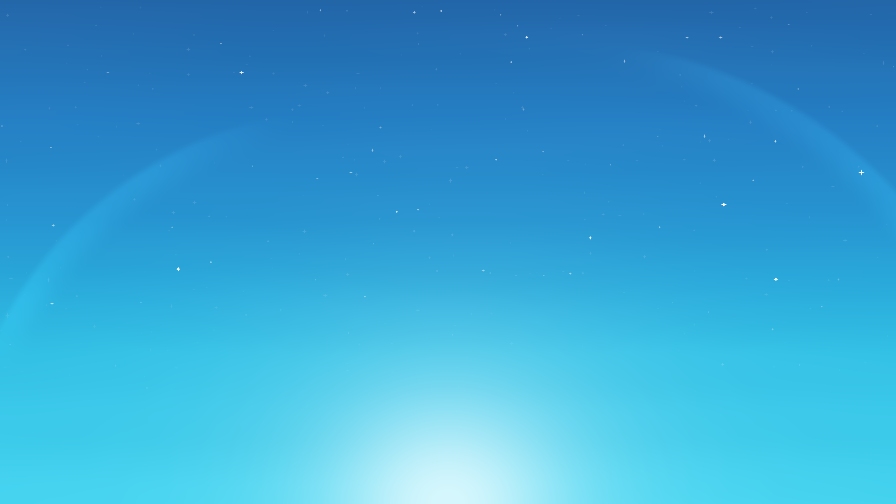
Give the GLSL for this background, as a Shadertoy shader.

```glsl
#define GLOW_COLOR vec3(0.94, 0.99, 1.0)
#define CORE_SIZE 0.22
#define HALO_SIZE 0.40
#define CORE_GAIN 0.55
#define HALO_GAIN 0.30
#define ARC_GAIN 0.055
#define MIST_GAIN 0.012
#define STAR_RADIUS 0.0068
#define STAR_FLOOR 0.16

vec2 hash2(vec2 p) {
    vec3 q = fract(p.xyx * vec3(0.1031, 0.1030, 0.0973));
    q += dot(q, q.yzx + 33.33);
    return fract((q.xx + q.yz) * q.zy);
}

float gradientDot(vec2 cell, vec2 offset) {
    float angle = 6.28318 * hash2(cell).x;
    return dot(vec2(cos(angle), sin(angle)), offset);
}

float gradientNoise(vec2 p) {
    vec2 i = floor(p), f = fract(p);
    vec2 u = f * f * f * (f * (f * 6.0 - 15.0) + 10.0);
    vec2 e = vec2(0.0, 1.0);
    float low = mix(gradientDot(i, f), gradientDot(i + e.yx, f - e.yx), u.x);
    float high = mix(gradientDot(i + e.xy, f - e.xy), gradientDot(i + e.yy, f - e.yy), u.x);
    return mix(low, high, u.y);
}

// Vertical sky ramp, from the horizon to the zenith
vec3 skyColor(float y) {
    vec3 c = mix(vec3(0.27, 0.83, 0.94), vec3(0.20, 0.755, 0.90), clamp(y / 0.30, 0.0, 1.0));
    c = mix(c, vec3(0.165, 0.67, 0.86), clamp((y - 0.30) / 0.13, 0.0, 1.0));
    c = mix(c, vec3(0.15, 0.585, 0.82), clamp((y - 0.43) / 0.13, 0.0, 1.0));
    c = mix(c, vec3(0.145, 0.495, 0.765), clamp((y - 0.56) / 0.21, 0.0, 1.0));
    return mix(c, vec3(0.135, 0.40, 0.66), clamp((y - 0.77) / 0.23, 0.0, 1.0));
}

// Faint ring with a crisp outer rim and a soft inner side
float arcBand(vec2 p, vec2 center, float radius) {
    float d = length(p - center) - radius;
    return smoothstep(-0.07, 0.0, d) * (1.0 - smoothstep(0.0, 0.018, d));
}

// One four-pointed star in some cells of a grid
float starLayer(vec2 p, float cells, float share, float radius, float seed) {
    vec2 grid = p * cells;
    vec2 id = floor(grid) + seed;
    vec2 kind = hash2(id + 57.0);
    vec2 place = 0.15 + 0.7 * hash2(id);
    vec2 d = abs(fract(grid) - place) / cells;
    float spread = sqrt(d.x) + sqrt(d.y);
    float r = radius * mix(0.45, 1.0, kind.y * kind.y);
    float px = 1.0 / iResolution.y;
    float shape = 1.0 - smoothstep(r - px, r + px, spread * spread);
    return shape * step(kind.x, share) * mix(0.45, 1.0, kind.y);
}

void mainImage(out vec4 fragColor, in vec2 fragCoord) {
    // Height is 1, x is zero on the middle line
    vec2 p = (fragCoord - vec2(0.5 * iResolution.x, 0.0)) / iResolution.y;
    vec3 color = skyColor(p.y);

    // Thin horizontal mist
    color += MIST_GAIN * gradientNoise(p * vec2(1.5, 12.0) + 20.0);

    // Side arcs, fading toward the middle and the ground
    float side = smoothstep(0.28, 0.6, abs(p.x)) * smoothstep(0.25, 0.42, p.y);
    float arcs = p.x < 0.0 ? arcBand(p, vec2(-0.19, 0.0), 0.772)
                           : arcBand(p, vec2(0.21, 0.0), 0.91);
    color += ARC_GAIN * arcs * side * vec3(0.3, 0.9, 0.8);

    // Glow rising from the horizon
    float d = length(p * vec2(1.0, 1.1));
    float glow = CORE_GAIN * exp(-pow(d / CORE_SIZE, 2.0))
               + HALO_GAIN * exp(-pow(d / HALO_SIZE, 2.0));
    color = mix(color, GLOW_COLOR, glow);

    // Stars: bright, small and dust
    float stars = starLayer(p, 8.0, 0.22, STAR_RADIUS, 11.0);
    stars += 0.6 * starLayer(p + 0.37, 15.0, 0.14, STAR_RADIUS * 0.7, 43.0);
    stars += 0.13 * starLayer(p + 0.71, 27.0, 0.24, STAR_RADIUS * 0.8, 91.0);
    stars *= smoothstep(STAR_FLOOR, 0.5, p.y);
    color = mix(color, vec3(1.0), clamp(stars, 0.0, 1.0));

    fragColor = vec4(clamp(color, 0.0, 1.0), 1.0);
}
```
